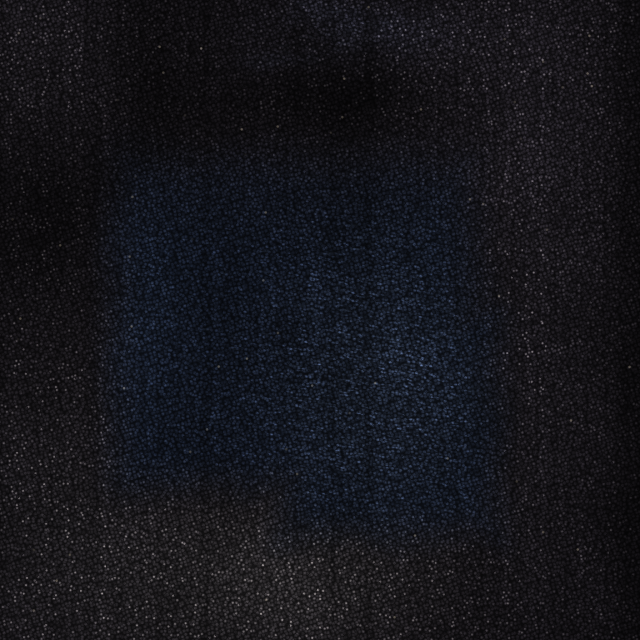
Write a three.js fragment shader that draws this texture.

```glsl
varying vec2 vUv;

float hash(vec2 p) {
  p = fract(p * vec2(0.1031, 0.1137));
  p += dot(p, p.yx + 33.33);
  return fract((p.x + p.y) * p.x * 17.3);
}

// Nearest jittered point: x is its distance, y its random value
vec2 cellular(vec2 p, float jitter) {
  vec2 cell = floor(p);
  vec2 nearest = vec2(9.0, 0.0);
  for (int j = -1; j <= 1; j++) {
    for (int i = -1; i <= 1; i++) {
      vec2 id = cell + vec2(float(i), float(j));
      vec2 offset = vec2(hash(id), hash(id + 71.7)) - 0.5;
      float d = length(id + 0.5 + jitter * offset - p);
      if (d < nearest.x) nearest = vec2(d, hash(id + 153.1));
    }
  }
  return nearest;
}

float waves(vec2 p) {
  float sum = 0.0;
  float amp = 0.5;
  for (int i = 0; i < 4; i++) {
    sum += amp * sin(p.x + 1.7 * sin(p.y)) * cos(p.y + 1.3 * sin(p.x));
    p = mat2(1.6, 1.2, -1.2, 1.6) * p + 2.3;
    amp *= 0.55;
  }
  return sum;
}

float glow(vec2 p, vec2 center, vec2 radius) {
  vec2 d = (p - center) / radius;
  return exp(-dot(d, d));
}

float softBox(vec2 p, vec2 center, vec2 size, float inner, float outer) {
  vec2 d = abs(p - center) - size;
  float dist = length(max(d, 0.0)) + min(max(d.x, d.y), 0.0);
  return 1.0 - smoothstep(-inner, outer, dist);
}

// Uneven brightness of the upright yarns, from -0.5 to 0.5
float yarn(float x) {
  float f = fract(x);
  float i = floor(x);
  return mix(hash(vec2(i, 7.0)), hash(vec2(i + 1.0, 7.0)), f * f * (3.0 - 2.0 * f)) - 0.5;
}

// Short slanted hairs
float fibers(vec2 p, float slope, vec2 density) {
  vec2 q = vec2(p.x - slope * p.y, p.y + slope * p.x) + 0.006 * waves(p * 26.0);
  vec2 hair = cellular(q * density, 0.95);
  return smoothstep(0.5, 0.05, hair.x) * hair.y;
}

void main() {
  vec2 p = vUv;
  float blotch = waves(p * 13.0);
  vec2 warped = p + 0.018 * vec2(blotch, waves(p.yx * 15.0 + 4.0));

  // Charcoal ground with faded and shaded areas
  vec3 cloth = vec3(0.073, 0.066, 0.078);
  cloth += vec3(0.078, 0.077, 0.072) * glow(p, vec2(0.42, 0.09), vec2(0.25, 0.14));
  cloth += vec3(0.030, 0.030, 0.029) * glow(p, vec2(0.08, 0.18), vec2(0.16, 0.30));
  cloth += vec3(0.024, 0.023, 0.025) * glow(p, vec2(0.06, 0.92), vec2(0.14, 0.16));
  cloth += vec3(0.034, 0.032, 0.038) * glow(p, vec2(0.80, 0.86), vec2(0.18, 0.30));
  cloth += vec3(0.018, 0.018, 0.020) * glow(p, vec2(0.84, 0.40), vec2(0.10, 0.30));
  cloth *= 1.0 - 0.45 * glow(warped, vec2(0.53, 0.84), vec2(0.17, 0.07));
  cloth *= 1.0 - 0.35 * glow(warped, vec2(0.23, 0.88), vec2(0.07, 0.16));
  cloth *= 1.0 - 0.35 * glow(warped, vec2(0.06, 0.66), vec2(0.13, 0.14));
  cloth *= 1.0 - 0.30 * smoothstep(0.88, 1.0, p.x);

  // Navy worn patch
  float patchMask = softBox(warped, vec2(0.46, 0.50), vec2(0.27, 0.25), 0.05, 0.06);
  patchMask = max(patchMask, softBox(warped, vec2(0.61, 0.34), vec2(0.16, 0.17), 0.05, 0.05));
  patchMask *= 1.0 - 0.5 * smoothstep(0.58, 0.82, p.y);
  vec3 navy = vec3(0.066, 0.086, 0.130);
  navy += vec3(0.050, 0.058, 0.068) * glow(p, vec2(0.60, 0.39), vec2(0.17, 0.22));
  navy += vec3(0.018, 0.024, 0.032) * glow(p, vec2(0.22, 0.48), vec2(0.08, 0.20));
  vec3 color = mix(cloth, navy, patchMask * 0.93);

  // Frayed tuft near the top
  float tuft = glow(warped, vec2(0.55, 0.96), vec2(0.14, 0.045));
  tuft += 0.5 * glow(warped, vec2(0.45, 0.91), vec2(0.06, 0.012));
  color += vec3(0.034, 0.040, 0.056) * tuft * (0.8 + blotch);

  // Twill weave and yarn streaks
  vec2 grid = vec2(p.x + 0.35 * p.y, p.y - 0.35 * p.x) * 165.0;
  vec2 knot = cellular(grid, 0.65);
  float bump = smoothstep(0.72, 0.08, knot.x);
  float streak = yarn(p.x * 150.0) + 0.6 * yarn(p.x * 38.0);
  float fade = 0.6 + 0.4 * sin(p.y * 21.0 + 9.0 * yarn(p.x * 60.0));
  color *= 0.52 + bump * mix(0.45, 1.35, knot.y);
  color *= 1.0 + 0.32 * streak * fade + 0.14 * blotch;
  color *= 0.86 + 0.28 * hash(floor(p * 512.0));

  // Brushed hairs on the worn areas
  float worn = clamp(patchMask * (0.35 + glow(p, vec2(0.57, 0.43), vec2(0.22, 0.28))) + tuft, 0.0, 1.2);
  float hairs = fibers(p, 0.25, vec2(48.0, 200.0));
  float strands = fibers(p + 3.1, 0.12, vec2(22.0, 120.0));
  color *= 1.0 + worn * (0.75 * hairs - 0.2);
  color += vec3(0.050, 0.060, 0.074) * worn * pow(strands, 3.0);

  // Pale flecks where the weft shows through
  float bare = 0.25 + 0.9 * glow(p, vec2(0.40, 0.06), vec2(0.42, 0.18));
  bare += 0.6 * glow(p, vec2(0.06, 0.35), vec2(0.12, 0.28));
  bare += 0.8 * glow(p, vec2(0.81, 0.52), vec2(0.06, 0.20));
  bare += 0.6 * glow(p, vec2(0.75, 0.93), vec2(0.22, 0.13));
  bare += 0.5 * glow(p, vec2(0.05, 0.92), vec2(0.12, 0.14));
  bare *= 1.0 - 0.7 * patchMask;
  float fleck = smoothstep(0.42, 0.08, knot.x) * smoothstep(0.80, 0.98, knot.y);
  color += vec3(0.25, 0.24, 0.225) * fleck * bare * (0.8 + 0.8 * streak);

  // Rare bright lint
  vec2 lint = cellular(p * 42.0 + 8.0, 0.9);
  color += vec3(0.27, 0.25, 0.21) * smoothstep(0.13, 0.03, lint.x) * smoothstep(0.95, 0.99, lint.y);

  gl_FragColor = vec4(clamp(color, 0.0, 1.0), 1.0);
}
```
